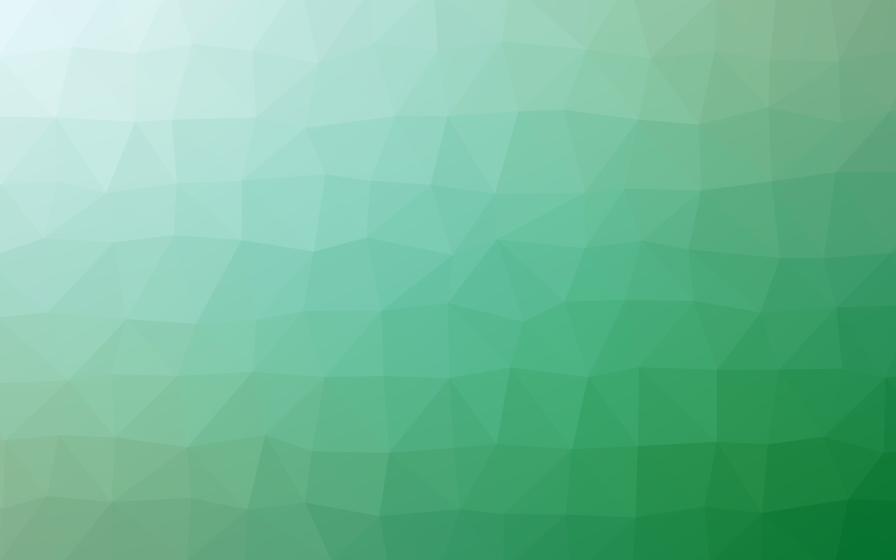
Write a Shadertoy shader that draws this background.

```glsl
// Low-poly mesh of jittered triangles, shaded from pale ice (top left) to deep green (bottom right).

const vec2 gridShift = vec2(0.137, 0.18);
const float gridScale = 8.633;   // cells per canvas height

vec2 hash22(vec2 p) {
    vec3 q = fract(p.xyx * vec3(0.1031, 0.1030, 0.0973));
    q += dot(q, q.yzx + 33.33);
    return fract((q.xx + q.yz) * q.zy);
}

// Grid point, moved off its lattice place
vec2 meshPoint(vec2 id) {
    return id + (hash22(id + 17.0) - 0.5) * vec2(0.5, 0.38);
}

// Seven-step ramp, light to dark
vec3 ramp(float t) {
    vec3 steps[7] = vec3[7](
        vec3(0.898, 0.961, 0.976), vec3(0.800, 0.925, 0.902),
        vec3(0.600, 0.847, 0.788), vec3(0.400, 0.761, 0.643),
        vec3(0.255, 0.682, 0.463), vec3(0.137, 0.545, 0.271),
        vec3(0.000, 0.427, 0.173));
    float s = clamp(t, 0.0, 1.0) * 6.0;
    int i = min(int(s), 5);
    return mix(steps[i], steps[i + 1], s - float(i));
}

// Even blend of a ramp across and a ramp down, warmer in the mixed corners
vec3 fieldColor(vec2 gridPos) {
    vec2 uv = (gridPos - gridShift) / gridScale;
    uv.x *= iResolution.y / iResolution.x;
    uv = clamp(vec2(uv.x, 1.0 - uv.y), 0.0, 1.0);
    float spread = uv.x - uv.y;
    return 0.5 * (ramp(uv.x) + ramp(uv.y)) + vec3(0.04, -0.025, -0.04) * spread * spread;
}

// Signed distance to the line a-b, positive on its left
float edgeSide(vec2 p, vec2 a, vec2 b) {
    vec2 e = normalize(b - a);
    return e.x * (p.y - a.y) - e.y * (p.x - a.x);
}

// Adds one counter-clockwise triangle: colour in rgb, coverage in a
void addTriangle(inout vec4 sum, vec2 p, vec2 a, vec2 b, vec2 c, float pixel) {
    float inside = min(edgeSide(p, a, b), min(edgeSide(p, b, c), edgeSide(p, c, a)));
    float cover = clamp(0.5 + inside / pixel, 0.0, 1.0);
    if (cover > 0.0) {
        vec2 center = (a + b + c) / 3.0;
        vec3 color = fieldColor(mix(center, p, 0.2));
        color += (hash22(center * 37.0).x - 0.5) * 0.014;
        sum += vec4(color, 1.0) * cover;
    }
}

void mainImage(out vec4 fragColor, in vec2 fragCoord) {
    vec2 p = fragCoord / iResolution.y * gridScale + gridShift;
    float pixel = gridScale / iResolution.y;
    vec4 sum = vec4(fieldColor(p), 1.0) * 0.0001;

    // Nearby quads, each split along its shorter diagonal
    for (int j = -1; j <= 1; j++) {
        for (int i = -1; i <= 1; i++) {
            vec2 id = floor(p) + vec2(i, j);
            vec2 a = meshPoint(id);
            vec2 b = meshPoint(id + vec2(1, 0));
            vec2 c = meshPoint(id + vec2(1, 1));
            vec2 d = meshPoint(id + vec2(0, 1));
            if (distance(a, c) < distance(b, d)) {
                addTriangle(sum, p, a, b, c, pixel);
                addTriangle(sum, p, a, c, d, pixel);
            } else {
                addTriangle(sum, p, a, b, d, pixel);
                addTriangle(sum, p, b, c, d, pixel);
            }
        }
    }
    fragColor = vec4(sum.rgb / sum.a, 1.0);
}
```
